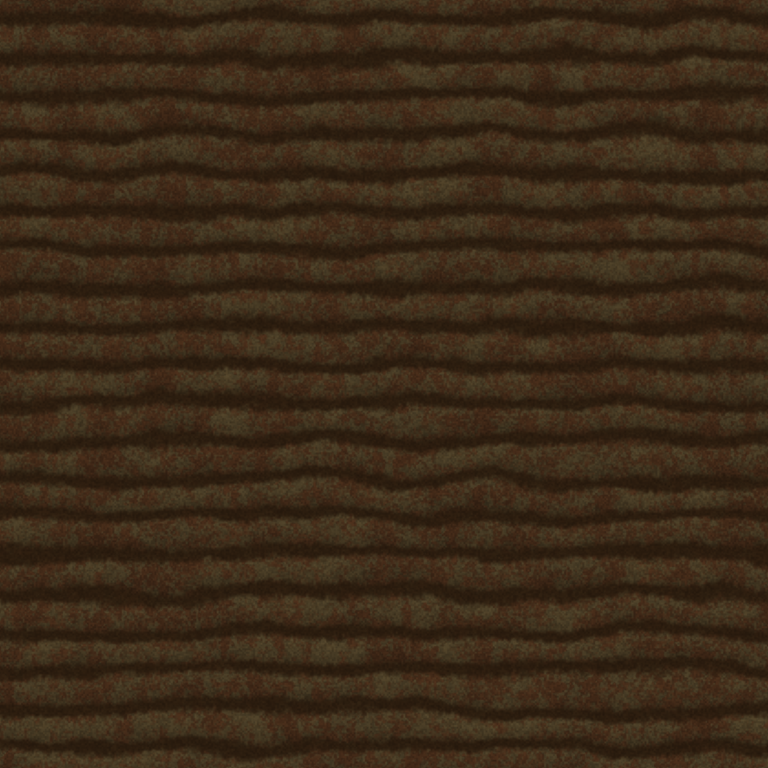
Give the GLSL for this texture, as a Shadertoy shader.

```glsl
// Twenty wavy horizontal furrows in mottled brown, rust and olive bark or cloth.

float hash(vec2 p) {
    vec3 q = fract(p.xyx * vec3(0.1031, 0.1030, 0.0973));
    q += dot(q, q.yzx + 33.33);
    return fract((q.x + q.y) * q.z);
}

float noise(vec2 p) {
    vec2 cell = floor(p), f = fract(p);
    f = f * f * (3.0 - 2.0 * f);
    return mix(mix(hash(cell), hash(cell + vec2(1, 0)), f.x),
               mix(hash(cell + vec2(0, 1)), hash(cell + vec2(1, 1)), f.x), f.y);
}

float fbm(vec2 p) {
    float sum = 0.0, weight = 0.5;
    for (int i = 0; i < 4; i++) {
        sum += weight * noise(p);
        p = p * 2.03 + 17.3;
        weight *= 0.5;
    }
    return sum / 0.9375;
}

void mainImage(out vec4 fragColor, in vec2 fragCoord) {
    vec2 uv = fragCoord / iResolution.xy;

    // Furrow phase: 0 on a furrow, rising to 1 at the next one above
    float wobble = 0.62 * (fbm(uv * vec2(10.0, 17.0) + 3.7) - 0.5);
    float fray = 0.10 * (noise(uv * vec2(190.0, 150.0)) - 0.5);
    float phase = fract(uv.y * 20.0 - 0.53 + wobble + fray);
    float furrowDist = min(phase, 1.0 - phase);

    // Mottling: broad patches, small blotches and fine grain
    float patches = fbm(uv * vec2(24.0, 20.0) + 41.0) - 0.5;
    float blotches = fbm(uv * vec2(85.0, 75.0) + 9.0) - 0.5;
    float grain = noise(uv * 300.0 + 5.0) - 0.5;
    float speckle = noise(uv * 420.0 + 71.0) - 0.5;

    vec3 rust = vec3(0.253, 0.157, 0.090);
    vec3 olive = vec3(0.248, 0.202, 0.122);
    float oliveness = 0.52 + 0.9 * patches + 1.6 * blotches + 0.7 * grain;
    vec3 color = mix(rust, olive, smoothstep(0.1, 0.9, oliveness));

    // Each ridge brightens towards its upper edge
    float ridgeLight = smoothstep(0.08, 0.72, phase);
    color *= 0.90 + 0.17 * ridgeLight + 0.25 * patches + 0.28 * speckle;
    color += vec3(0.022, 0.024, 0.020) * ridgeLight * smoothstep(-0.1, 0.4, grain + blotches);

    // Soft dark furrow, varying in depth along its length
    float furrow = 1.0 - smoothstep(0.06, 0.27, furrowDist);
    furrow *= 0.90 + 0.25 * patches;
    vec3 shadow = vec3(0.160, 0.104, 0.052) * (1.0 + 0.20 * speckle + 0.15 * grain);
    color = mix(color, shadow, clamp(furrow, 0.0, 1.0));

    fragColor = vec4(color, 1.0);
}
```
